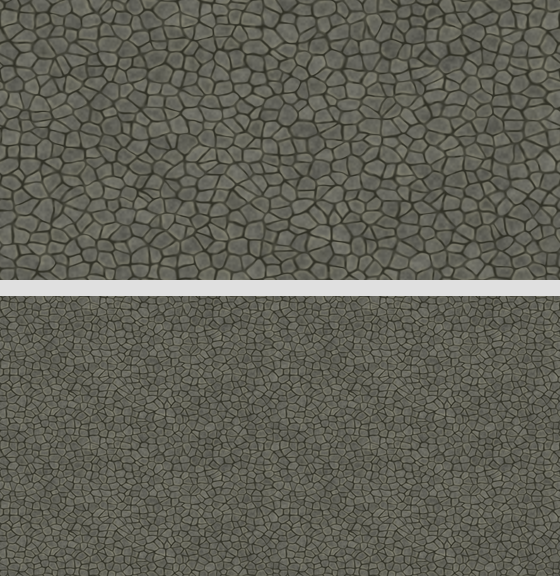
Top, the tile; bottom, the same tile 2 across and 2 down.
A Shadertoy shader for this texture:

```glsl
// Irregular flagstone paving: a wrapped, weighted Voronoi diagram gives stones
// of mixed size, parted by soft dark cracks, with worn olive rims, grey centres
// and mottled grain. Every lattice wraps, so the canvas tiles on both axes.

const vec2  STONES       = vec2(34.0, 21.0);  // stones across and up
const float JITTER       = 0.84;              // scatter of the stone centres
const float SIZE_SPREAD  = 0.24;              // weight range, mixes stone sizes
const float WARP         = 0.50;              // slow bending of the courses
const float WOBBLE       = 0.16;              // unevenness of single edges
const float CORNER_SHARP = 24.0;              // higher means sharper corners
const float CRACK_WIDTH  = 0.135;             // in stone widths
const float RIM_REACH    = 0.34;              // how far the rim runs inward
const vec3  CRACK_COLOR  = vec3(0.190, 0.190, 0.150);
const vec3  STONE_COLOR  = vec3(0.396, 0.396, 0.366);
const vec3  RIM_COLOR    = vec3(0.490, 0.485, 0.420);
const vec3  MOSS_COLOR   = vec3(0.355, 0.355, 0.300);

// Integer hash of a lattice cell, wrapped to the given period
vec3 hash3(vec2 cell, vec2 period, uint seed) {
    uvec2 c = uvec2(mod(cell, period) + 0.5);
    uvec3 v = uvec3(c, seed) * 1664525u + 1013904223u;
    v.x += v.y * v.z; v.y += v.z * v.x; v.z += v.x * v.y;
    v ^= v >> 16u;
    v.x += v.y * v.z; v.y += v.z * v.x; v.z += v.x * v.y;
    return vec3(v >> 8u) / 16777216.0;
}

// Smooth value noise, three channels, repeating once over uv 0..1
vec3 noise3(vec2 uv, vec2 period, uint seed) {
    vec2 p = uv * period;
    vec2 i = floor(p);
    vec2 f = fract(p);
    f = f * f * (3.0 - 2.0 * f);
    vec3 low  = mix(hash3(i, period, seed),
                    hash3(i + vec2(1, 0), period, seed), f.x);
    vec3 high = mix(hash3(i + vec2(0, 1), period, seed),
                    hash3(i + vec2(1, 1), period, seed), f.x);
    return mix(low, high, f.y);
}

// Stone centre (xy) and size weight (z)
vec3 stoneSite(vec2 cell) {
    vec3 h = hash3(cell, STONES, 7u);
    return vec3(cell + 0.5 + JITTER * (h.xy - 0.5), SIZE_SPREAD * h.z);
}

float sitePower(vec2 p, vec3 site) {
    vec2 d = p - site.xy;
    return dot(d, d) - site.z;
}

// Distance to the rounded stone edge; also returns the owning cell
float stoneEdge(vec2 p, out vec2 owner) {
    vec2 base = floor(p);
    float best = 1e5;
    owner = base;
    for (int y = -2; y <= 2; y++)
    for (int x = -2; x <= 2; x++) {
        vec2 cell = base + vec2(x, y);
        float power = sitePower(p, stoneSite(cell));
        if (power < best) { best = power; owner = cell; }
    }

    // Smooth minimum over the borders shared with all neighbours
    vec3 own = stoneSite(owner);
    float sum = 0.0;
    for (int y = -2; y <= 2; y++)
    for (int x = -2; x <= 2; x++) {
        if (x == 0 && y == 0) continue;
        vec3 other = stoneSite(owner + vec2(x, y));
        float gap = max(length(other.xy - own.xy), 0.05);
        float border = 0.5 * (sitePower(p, other) - best) / gap;
        sum += exp(-CORNER_SHARP * border);
    }
    return max(-log(sum) / CORNER_SHARP, 0.0);
}

void mainImage(out vec4 fragColor, in vec2 fragCoord) {
    vec2 uv = fragCoord / iResolution.xy;

    // Noise layers, from broad patches down to grain
    vec3 broad  = noise3(uv, vec2(12.0, 6.0), 11u);
    vec3 medium = noise3(uv, vec2(64.0, 32.0), 23u);
    vec3 mottle = noise3(uv, vec2(104.0, 52.0), 37u);
    vec3 grain  = noise3(uv, vec2(232.0, 116.0), 51u);

    // Stone layout
    vec2 p = uv * STONES + WARP * (broad.xy - 0.5) + WOBBLE * (medium.xy - 0.5);
    vec2 owner;
    float edge = stoneEdge(p, owner);
    vec3 stone = hash3(owner, STONES, 91u);

    // Stone face: own tone, mottling and mossy tint
    float tone = 1.0 + 0.15 * (stone.x - 0.5) + 0.06 * (broad.z - 0.5)
               + 0.17 * (mottle.x - 0.5) + 0.13 * (grain.x - 0.5);
    vec3 color = mix(STONE_COLOR, MOSS_COLOR, 0.6 * stone.y * medium.z);
    color *= tone;

    // Pale worn rim, broken up by noise
    float rim = 1.0 - smoothstep(0.10, RIM_REACH, edge);
    float wear = smoothstep(0.15, 0.85, 0.55 * medium.z + 0.45 * mottle.y);
    color = mix(color, RIM_COLOR * mix(1.0, tone, 0.6), 0.75 * rim * wear);

    // Soft crack of varying width and depth
    float width = CRACK_WIDTH * mix(0.75, 1.25, medium.x);
    float crack = 1.0 - smoothstep(0.0, width, edge);
    float depth = mix(0.65, 1.0, smoothstep(0.2, 0.8, mottle.z));
    color = mix(color, CRACK_COLOR, crack * depth);

    fragColor = vec4(color, 1.0);
}
```
